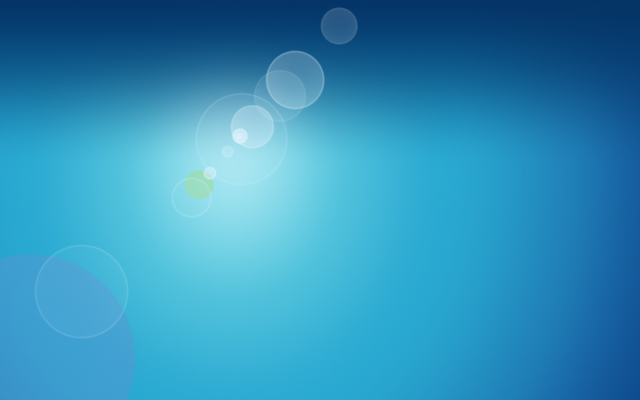
Reproduce this background procedurally as a Shadertoy shader.

```glsl
const vec3 GLOW = vec3(0.59, 0.88, 0.93);
const vec3 AQUA = vec3(0.35, 0.78, 0.87);
const vec3 CYAN = vec3(0.16, 0.66, 0.82);
const vec3 BLUE = vec3(0.11, 0.44, 0.68);
const vec3 NAVY = vec3(0.05, 0.28, 0.55);
const vec3 DUSK = vec3(0.03, 0.28, 0.48);
const vec3 NIGHT = vec3(0.02, 0.20, 0.40);
const vec3 WHITE = vec3(0.92, 0.97, 1.0);
const vec3 LIME = vec3(0.62, 0.86, 0.62);
const vec3 SKY = vec3(0.36, 0.58, 0.82);

float hash(vec2 p) {
    return fract(sin(dot(p, vec2(12.99, 78.23))) * 43758.5);
}

// Radial falloff from the light to deep blue
vec3 radialWater(vec2 p, vec2 light) {
    vec2 offset = p - light;
    offset.y *= 0.86;
    float d = length(offset);
    vec3 color = mix(GLOW, AQUA, smoothstep(0.0, 0.30, d));
    color = mix(color, CYAN, smoothstep(0.17, 0.56, d));
    color = mix(color, BLUE, smoothstep(0.52, 1.02, d));
    return mix(color, NAVY, smoothstep(0.85, 1.2, d));
}

// Dark band across the top
vec3 shadeTop(vec3 color, vec2 p) {
    vec3 dark = mix(DUSK, NIGHT, smoothstep(0.86, 1.02, p.y));
    dark = mix(dark, NIGHT, 0.6 * smoothstep(1.1, 1.6, p.x));
    return mix(color, dark, smoothstep(0.58, 0.94, p.y));
}

// Translucent disc, slightly denser at its edge, with a thin soft rim
vec3 addDisc(vec3 base, vec2 p, vec2 center, float radius,
             vec3 tint, float fill, float rim) {
    float d = length(p - center);
    float aa = 1.0 / iResolution.y;
    float inside = 1.0 - smoothstep(-aa, aa, d - radius);
    float body = fill * mix(0.85, 1.0, smoothstep(0.3, 1.0, d / radius));
    float edge = (d - radius + 0.002) / 0.0025;
    float alpha = inside * body + rim * exp(-edge * edge);
    return mix(base, tint, clamp(alpha, 0.0, 1.0));
}

// Soft round highlight
vec3 addGlow(vec3 base, vec2 p, vec2 center, float size, float strength) {
    vec2 q = (p - center) / size;
    return mix(base, WHITE, strength * exp(-dot(q, q)));
}

void mainImage(out vec4 fragColor, in vec2 fragCoord) {
    vec2 p = fragCoord / iResolution.y;
    vec3 color = shadeTop(radialWater(p, vec2(0.58, 0.57)), p);
    color = addGlow(color, p, vec2(0.59, 0.64), 0.16, 0.22);

    // Large discs in the lower corner
    color = addDisc(color, p, vec2(0.077, 0.104), 0.260, SKY, 0.45, 0.05);
    color = addDisc(color, p, vec2(0.204, 0.271), 0.117, WHITE, 0.05, 0.11);

    // Upper flares
    color = addDisc(color, p, vec2(0.848, 0.935), 0.046, WHITE, 0.17, 0.05);
    color = addDisc(color, p, vec2(0.700, 0.760), 0.065, WHITE, 0.10, 0.05);
    color = addDisc(color, p, vec2(0.738, 0.800), 0.073, WHITE, 0.24, 0.15);

    // Flares around the light
    color = addDisc(color, p, vec2(0.604, 0.652), 0.115, WHITE, 0.05, 0.12);
    color = addDisc(color, p, vec2(0.631, 0.683), 0.054, WHITE, 0.29, 0.10);
    color = addDisc(color, p, vec2(0.600, 0.660), 0.019, WHITE, 0.50, 0.08);
    color = addGlow(color, p, vec2(0.598, 0.658), 0.012, 0.5);
    color = addDisc(color, p, vec2(0.569, 0.621), 0.015, WHITE, 0.24, 0.04);
    color = addDisc(color, p, vec2(0.498, 0.538), 0.036, LIME, 0.62, 0.04);
    color = addDisc(color, p, vec2(0.525, 0.567), 0.016, WHITE, 0.42, 0.08);
    color = addDisc(color, p, vec2(0.479, 0.506), 0.050, WHITE, 0.04, 0.15);

    // Fine dither against banding
    color += (hash(floor(p * 320.0)) - 0.5) / 255.0;
    fragColor = vec4(color, 1.0);
}
```
